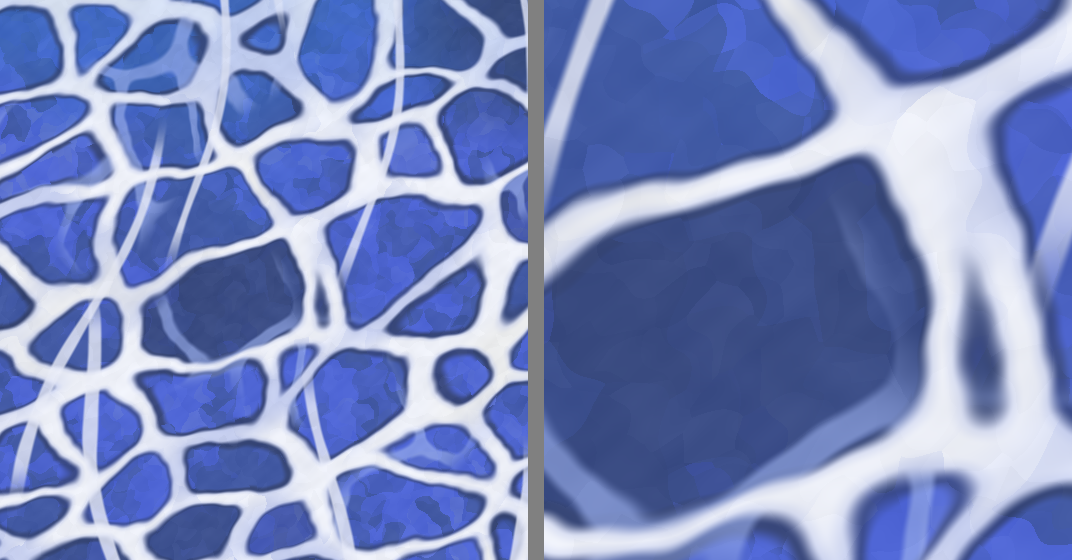
Left, the full canvas; right, a detail of the centre.
Write a Shadertoy shader that draws this pattern.

```glsl
// Draws a watercolour web of pale fibres around rounded, dark-rimmed blue cells.

vec3 hash3(vec2 p) {
    vec3 q = vec3(dot(p, vec2(127.1, 311.7)), dot(p, vec2(269.5, 183.3)), dot(p, vec2(419.2, 371.9)));
    return fract(sin(q) * 43758.545);
}

// Layered sines, roughly -1 to 1
float waves(vec2 p) {
    return 0.5 * sin(p.x + 1.7 * sin(p.y * 0.8)) + 0.3 * sin(p.y * 1.9 + 1.3 * sin(p.x * 1.3))
         + 0.2 * sin(p.x * 2.7 - p.y * 3.1);
}

// Site of one grid square relative to x, with its weighted squared distance
vec3 site(vec2 square, vec2 x) {
    vec3 h = hash3(square);
    vec2 r = square + 0.5 + 0.9 * (h.xy - 0.5) - x;
    return vec3(r, dot(r, r) - 0.45 * h.z * h.z);
}

// Weighted cells: x = rounded distance to the border, yzw = random values of the cell
vec4 cells(vec2 x, float sharpness) {
    vec2 base = floor(x), owner = base;
    vec3 nearest = vec3(0.0, 0.0, 9.0);
    for (int k = 0; k < 25; k++) {
        vec2 square = base + vec2(k % 5 - 2, k / 5 - 2);
        vec3 s = site(square, x);
        if (s.z < nearest.z) { nearest = s; owner = square; }
    }
    float sum = 0.0;
    for (int k = 0; k < 25; k++) {
        vec2 square = base + vec2(k % 5 - 2, k / 5 - 2);
        if (square == owner) continue;
        vec3 s = site(square, x);
        float border = (s.z - nearest.z) / (2.0 * length(s.xy - nearest.xy) + 0.001);
        sum += exp(-sharpness * border);
    }
    return vec4(-log(sum + 1e-9) / sharpness, hash3(owner + 17.3));
}

void mainImage(out vec4 fragColor, in vec2 fragCoord) {
    vec2 p = fragCoord / iResolution.y;
    float right = iResolution.x / iResolution.y;

    // Bend the plane, then lean the cells up to the right
    vec2 bent = p + 0.022 * vec2(waves(p * 13.0), waves(p.yx * 12.0 + 4.0));
    bent += 0.003 * vec2(waves(p * 60.0), waves(p.yx * 55.0 + 2.0));
    vec2 leaned = mat2(0.96, -0.28, 0.28, 0.96) * bent;
    vec4 cell = cells(leaned * vec2(5.2, 7.4) + 3.0, 15.0);
    float depth = cell.x - 0.075 - 0.04 * waves(p * 9.0 + 2.0);

    // Flat washes inside the cells
    vec2 rough = p + 0.012 * vec2(waves(p * 45.0), waves(p.yx * 50.0 + 1.0));
    vec4 patchwork = cells(rough * vec2(19.0, 15.0) + 40.0, 20.0);
    vec4 dabs = cells(rough * 42.0 + 9.0, 20.0);
    float tone = 0.45 * cell.y + 0.35 * patchwork.y + 0.2 * dabs.y;
    vec3 col = mix(vec3(0.26, 0.35, 0.64), vec3(0.31, 0.40, 0.84), smoothstep(0.3, 0.6, tone));
    col = mix(col, vec3(0.43, 0.51, 0.80), 0.6 * smoothstep(0.6, 0.85, tone));
    col = mix(col, vec3(0.22, 0.44, 0.78), 0.5 * smoothstep(0.6, 1.0, p.y + 0.15 * waves(p * 8.0)));

    // Dusky cells, a dark upper right corner and dark rims
    vec3 dusk = vec3(0.20, 0.25, 0.40);
    float shade = 0.6 * smoothstep(0.72, 0.95, cell.z) * (0.6 + 0.4 * patchwork.z);
    float corner = 0.75 * smoothstep(0.3, 0.05, length(p - vec2(right, 0.98)));
    float rimWidth = 0.05 + 0.09 * patchwork.w * cell.w;
    float rim = (0.45 + 0.4 * cell.w) * (1.0 - smoothstep(0.4 * rimWidth, rimWidth, depth));
    col = mix(col, dusk, max(max(shade, corner), rim));

    // Faint veins crossing the cells
    vec4 vein = cells(bent.yx * vec2(4.5, 6.0) + 71.0, 25.0);
    float veil = smoothstep(0.1, 0.5, waves(p * 7.0 + 5.0)) * (1.0 - smoothstep(0.03, 0.07, vein.x));
    col = mix(col, vec3(0.60, 0.68, 0.92), 0.65 * veil);

    // Web, tinted with lavender and blue washes
    float wash = smoothstep(-0.1, 0.8, waves(p * 11.0 + 8.0) + 0.5 * (patchwork.z - 0.5));
    vec3 fibre = mix(vec3(0.93, 0.94, 0.97), vec3(0.73, 0.77, 0.92), 0.8 * wash);
    fibre = mix(fibre, vec3(0.92, 0.92, 0.90), 0.5 * smoothstep(0.3, 0.7, waves(p * 6.0 + 1.0)));
    fibre = mix(fibre, vec3(0.65, 0.75, 0.92), 0.35 * smoothstep(0.7, 1.0, p.y));
    float web = 1.0 - smoothstep(-0.025, 0.03, depth);
    fibre = mix(fibre, vec3(0.72, 0.76, 0.91), 0.5 * smoothstep(-0.06, 0.0, depth));
    col = mix(col, fibre, web);

    // Long strands laid over the web, fading along their length
    for (int i = 0; i < 6; i++) {
        vec3 h = hash3(vec2(float(i), 5.0));
        float lean = 0.7 * (h.y - 0.35);
        float x = right * (float(i) + h.x) / 6.0 + lean * (p.y - 0.5)
                + 0.025 * sin(p.y * 9.0 + 6.3 * h.z);
        float across = abs(p.x - x) / sqrt(1.0 + lean * lean);
        float width = 0.007 + 0.012 * h.z * (1.0 - p.y) + 0.002 * waves(p * 20.0);
        float along = smoothstep(-0.2, 0.3, sin(p.y * 5.0 + 6.3 * h.y));
        float strand = along * (1.0 - smoothstep(width - 0.003, width + 0.003, across));
        col = mix(col, mix(fibre, vec3(0.92, 0.93, 0.97), 0.6), 0.85 * strand);
    }

    // Brushed grain
    col += 0.025 * (dabs.z - 0.5) + 0.012 * waves(p * 90.0);
    fragColor = vec4(clamp(col, 0.0, 1.0), 1.0);
}
```
